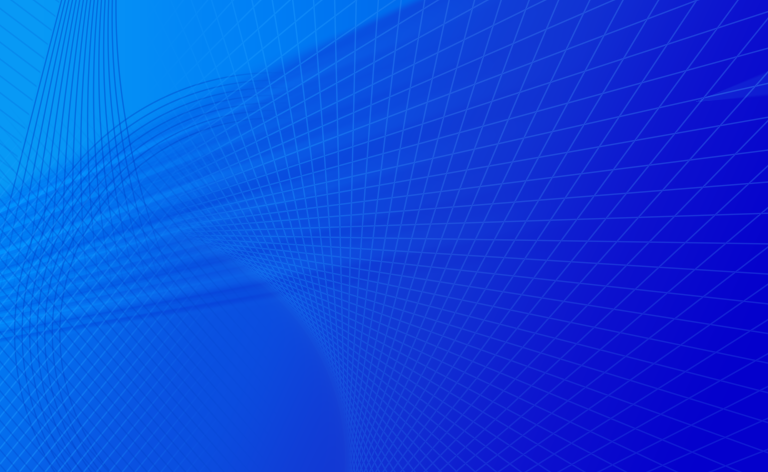
Write a WebGL 2 fragment shader that draws this background.

```glsl
#version 300 es
precision highp float;

uniform vec2 u_resolution;
out vec4 outColor;

// Palette
const vec3 CYAN  = vec3(0.03, 0.60, 0.96);
const vec3 SKY   = vec3(0.00, 0.50, 0.96);
const vec3 AZURE = vec3(0.04, 0.31, 0.88);
const vec3 ROYAL = vec3(0.07, 0.22, 0.83);
const vec3 DEEP  = vec3(0.05, 0.07, 0.81);
const vec3 NIGHT = vec3(0.015, 0.00, 0.80);
const vec3 MESH  = vec3(0.22, 0.50, 0.94);
const vec3 GLINT = vec3(0.12, 0.62, 1.00);
const vec3 INK   = vec3(0.00, 0.25, 0.78);

// Layout, in canvas heights
const float ASPECT = 1.63;
const vec2  BEAM_ORIGIN = vec2(-1.02, 0.11);
const float BEAM_TOP = 0.467;
const float BEAM_BOTTOM = 0.16;
const vec2  DOME_CENTER = vec2(0.254, 0.025);
const float DOME_RADIUS = 0.479;
const float MESH_STEP = 0.047;
const vec2  RING_CENTER = vec2(0.583, 0.294);
const float RING_RADIUS = 0.560;
const float RING_GAP = 0.016;
const float RING_COUNT = 7.0;
const float STRAND_COUNT = 16.0;
const float LINE_WIDTH = 0.0012;

// Coverage of thin lines repeated once per unit of coord
float stripes(float coord, float pitch, float px) {
  float d = abs(fract(coord) - 0.5) * pitch;
  float reach = LINE_WIDTH + 0.9 * px;
  float line = (1.0 - smoothstep(0.0, reach, d)) * min(1.0, 2.2 * LINE_WIDTH / reach + 0.25);
  return mix(0.2, line, smoothstep(px, 3.5 * px, pitch));
}

float band(float lo, float hi, float soft, float v) {
  return smoothstep(lo - soft, lo + soft, v) * (1.0 - smoothstep(hi - soft, hi + soft, v));
}

vec3 baseGradient(vec2 p) {
  float drop = 1.0 - p.y;
  float u = p.x + 0.47 * drop;
  vec3 c = mix(SKY, AZURE, smoothstep(0.28, 0.95, p.x + 0.6 * drop));
  c = mix(c, ROYAL, smoothstep(0.80, 1.22, u));
  c = mix(c, DEEP, smoothstep(1.12, 1.64, u));
  return mix(c, NIGHT, smoothstep(1.50, 1.98, u));
}

// Sine with flattened crests, so that the rays get crisp sides
float sheet(float phase) {
  return clamp(2.2 * sin(phase), -1.0, 1.0);
}

// Fan of light and dark rays, softer toward the right
vec3 addBeams(vec3 c, vec2 p, float slope) {
  float fine = sheet(slope * 290.0 + 1.0) + 0.7 * sheet(slope * 433.0 + 2.0);
  float wide = sheet(slope * 131.0 + 0.6) + 0.7 * sheet(slope * 87.0 + 2.4);
  float inside = band(BEAM_BOTTOM, BEAM_TOP, 0.008, slope);
  float near = 1.0 - smoothstep(0.0, 0.9, p.x);
  float far = 1.0 - smoothstep(0.2, 1.4, p.x);
  c += vec3(0.0, 0.022, 0.010) * fine * inside * near;
  return c + vec3(0.003, 0.020, 0.010) * wide * inside * far;
}

// Bright area above the fan, cyan at the far left
vec3 addSky(vec3 c, vec2 p, float slope, float px) {
  vec3 sky = mix(CYAN, SKY, smoothstep(0.0, 0.6, p.x));
  sky = mix(sky, vec3(0.0, 0.42, 0.93), smoothstep(0.50, 0.88, p.x));
  float soft = mix(0.03, 0.004 + px, smoothstep(0.4, 0.8, p.x));
  return mix(c, sky, smoothstep(BEAM_TOP - soft, BEAM_TOP + soft, slope));
}

// Two families of lines tangent to the dome
vec3 addMesh(vec3 c, vec2 p, float px) {
  vec2 d = p - DOME_CENTER;
  float dist = length(d);
  float outside = smoothstep(-px, px, dist - DOME_RADIUS);
  float reach = sqrt(max(dist * dist - DOME_RADIUS * DOME_RADIUS, 0.0));
  float bearing = atan(d.y, d.x);
  float spread = acos(min(DOME_RADIUS / dist, 1.0));
  float pitch = MESH_STEP * reach;
  float flatLines = stripes((bearing + spread) / MESH_STEP + 0.4, pitch, px);
  float steepLines = stripes((bearing - spread) / MESH_STEP, pitch, px);
  flatLines *= smoothstep(0.28, 0.60, p.x);
  steepLines *= smoothstep(0.28, 0.60, p.x);
  float lit = mix(0.20, 0.38, smoothstep(0.1, 0.8, p.y));
  vec3 tint = mix(GLINT, MESH, smoothstep(0.6, 1.0, p.x));
  c = mix(c, tint, max(flatLines, steepLines) * lit * outside);
  // Faint rim along the dome
  float rim = exp(-abs(dist - DOME_RADIUS) * 60.0) * band(0.36, 0.78, 0.06, p.x);
  return c + vec3(0.015, 0.02, 0.0) * rim;
}

// Dark strands, nested rings and crossing hatches at the left
vec3 addLeftLines(vec3 c, vec2 p, float px) {
  float v = 1.0 - p.y;
  float left = 0.127 - 0.27 * v;
  float right = 0.25 + 0.36 * v * v;
  float corner = (1.0 - smoothstep(-px, px, p.x - left)) * (1.0 - smoothstep(0.3, 0.48, v));
  c = mix(c, CYAN, corner * 0.7);
  c = mix(c, INK, corner * 0.16 * stripes((p.y + 0.75 * p.x) * 28.0, 0.0286, px));

  float s = (p.x - left) / (right - left);
  float strands = stripes(s * STRAND_COUNT, (right - left) / STRAND_COUNT, px);
  strands *= band(0.0, 1.0, 0.02, s) * (1.0 - smoothstep(0.32, 0.7, v));
  c = mix(c, INK, strands * 0.45);

  float ring = (RING_RADIUS - length(p - RING_CENTER)) / RING_GAP;
  float rings = stripes(ring, RING_GAP, px) * band(0.0, RING_COUNT, 0.1, ring);
  c = mix(c, INK, rings * 0.40 * (1.0 - smoothstep(0.4, 0.66, p.x)));

  float rising = stripes((p.y - 1.22 * p.x) * 30.0, 0.0211, px);
  float falling = stripes((p.y + 1.15 * p.x) * 32.0, 0.0205, px);
  float low = 1.0 - smoothstep(0.5, 0.8, p.y);
  c = mix(c, GLINT, rising * 0.40 * low * (1.0 - smoothstep(0.08, 0.5, p.x)));
  return mix(c, INK, falling * 0.30 * low * (1.0 - smoothstep(0.35, 0.62, p.x)));
}

// Pale sliver opening toward the right edge
vec3 addSliver(vec3 c, vec2 p, float px) {
  vec2 q = p - vec2(1.472, 0.783);
  float slope = q.y / max(q.x, 0.001);
  float wedge = band(0.10, 0.41, 0.03, slope) * smoothstep(0.0, 2.0 * px, q.x);
  return c + vec3(0.02, 0.07, 0.02) * wedge;
}

void main() {
  float px = 1.0 / u_resolution.y;
  vec2 p = gl_FragCoord.xy / u_resolution * vec2(ASPECT, 1.0);
  vec2 ray = p - BEAM_ORIGIN;
  float slope = ray.y / ray.x;

  vec3 c = baseGradient(p);
  c = addBeams(c, p, slope);
  c = addSky(c, p, slope, px);
  c = addLeftLines(c, p, px);
  c = addMesh(c, p, px);
  c = addSliver(c, p, px);
  outColor = vec4(clamp(c, 0.0, 1.0), 1.0);
}
```
